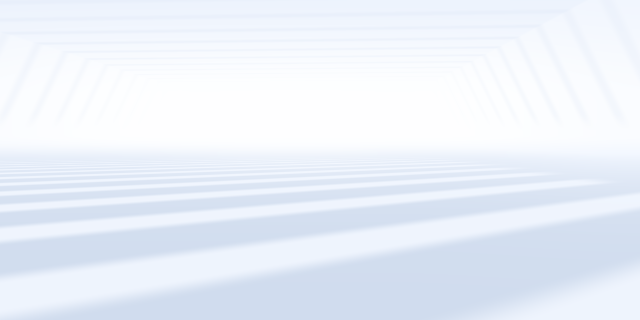
Give the GLSL for this background, as a WebGL 1 fragment shader.

```glsl
precision highp float;

uniform vec2 u_resolution;

#define HORIZON 0.552
#define VANISH vec2(1.016, 0.573)
#define FRAME_RATE 2.91
#define FRAME_WIDTH 0.12
#define STRIPE_RATE 0.704
#define STRIPE_WIDTH 0.20
#define STRIPE_SLANT 0.315
#define WHITE vec3(0.995, 0.998, 1.0)
#define HAZE vec3(0.925, 0.950, 0.992)
#define RIB vec3(0.890, 0.920, 0.972)
#define SHADE vec3(0.815, 0.862, 0.932)
#define LIGHT vec3(0.945, 0.965, 0.998)

// Soft repeating band, centred on a fraction of each unit of phase
float band(float phase, float centre, float halfWidth, float blur) {
    float dist = abs(fract(phase - centre + 0.5) - 0.5);
    return 1.0 - smoothstep(halfWidth - blur, halfWidth + blur, dist);
}

// Receding frames: a level ceiling between two slanted walls
vec3 hall(vec2 p, float pixel) {
    vec2 q = p - VANISH;
    float ceiling = q.y / (1.0 + 0.04 * (p.x - 1.0));
    float rightWall = (q.x + 0.5 * q.y) / 2.5;
    float leftWall = (0.48 * q.y - q.x) / 3.44;
    float walls = max(rightWall, leftWall);
    float size = max(max(ceiling, walls), 0.02);
    float onWall = smoothstep(-0.004, 0.004, walls - ceiling);

    float phase = FRAME_RATE / size;
    float blur = 0.07 + 0.5 * phase / size * pixel;
    float ribs = band(phase, 0.66, FRAME_WIDTH, blur);
    ribs *= 1.0 - smoothstep(9.0, 19.0, phase);
    ribs *= smoothstep(0.59, 0.65, p.y);

    float height = smoothstep(0.68, 1.04, p.y);
    vec3 color = mix(WHITE, HAZE, height * mix(1.0, 0.65, onWall));
    float side = smoothstep(0.45, 1.1, abs(p.x - 0.93));
    color = mix(color, HAZE, 0.22 * side);
    return mix(color, RIB, ribs * mix(0.45, 0.32, onWall));
}

// Shaded floor crossed by slanted bars of light
vec3 ground(vec2 p, float pixel) {
    float depth = max(HORIZON - p.y, 0.002);
    float rightLift = 0.035 * smoothstep(1.2, 2.0, p.x);
    float shade = 1.0 - exp(-9.0 * max(depth - rightLift, 0.0));
    vec3 color = mix(LIGHT, SHADE, shade);

    float phase = STRIPE_RATE * (1.0 - STRIPE_SLANT * p.x) / depth;
    float footprint = phase / depth * pixel;
    float stripes = band(phase, 0.48, STRIPE_WIDTH, 0.08 + 0.35 * footprint);
    stripes *= 1.0 - smoothstep(0.3, 1.0, footprint);
    stripes *= smoothstep(0.025, 0.06, depth);

    // Bars end along the foot of the right wall
    float barEnd = 1.135 + 6.8 * depth;
    stripes *= 1.0 - smoothstep(-0.16, 0.03, p.x - barEnd);
    return mix(color, LIGHT, 0.92 * stripes);
}

void main() {
    float pixel = 1.0 / u_resolution.y;
    vec2 p = gl_FragCoord.xy * pixel;

    // Mist blends the floor into the bright far end
    float floorMask = smoothstep(-0.025, 0.055, HORIZON - p.y);
    vec3 color = mix(hall(p, pixel), ground(p, pixel), floorMask);

    vec2 fromGlow = (p - vec2(0.93, 0.65)) / vec2(0.62, 0.17);
    color = mix(color, WHITE, 0.8 * exp(-dot(fromGlow, fromGlow) * 1.6));
    gl_FragColor = vec4(color, 1.0);
}
```
